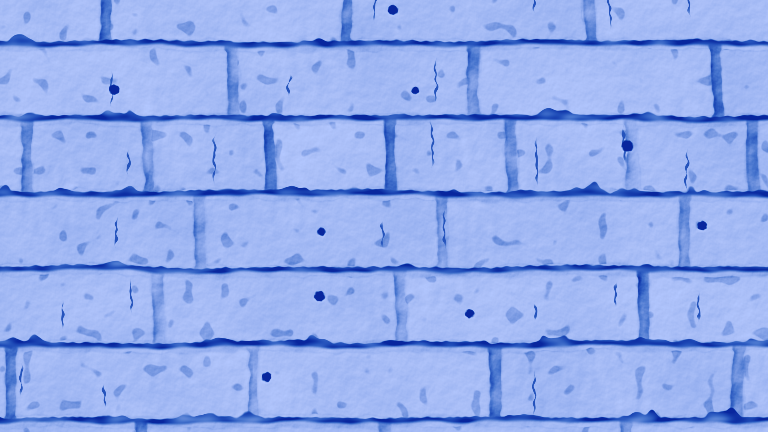
Write a WebGL 2 fragment shader that draws this texture.

```glsl
#version 300 es
precision highp float;
// Painted blue brick wall: long courses and one course of short headers.
// Every layer raises a single "tone" (0 = lit paint, 5 = deep shadow), which
// a colour ramp turns into blue. Light falls from above, so bed joints are dark.

#define COURSE 0.175      // height of one course, in canvas heights
#define FIRST_BED 0.097   // distance of the first bed joint from the top
#define BRICK 0.561       // length of a long brick with its joint
#define HEAD_JOINT 0.026  // width of the upright joints
#define BED_SHADOW 0.006  // half thickness of the shadow under a course
#define WOBBLE 0.007      // unevenness of the courses
#define RELIEF 1.5        // strength of the paint bumps
#define CRACK_CELL 0.19   // one possible crack per cell
#define HOLE_CELL 0.17    // one possible hole per cell
#define HOLE_SHARE 0.13   // share of cells with a hole

uniform vec2 u_resolution;
out vec4 fragColor;

// Start of the first brick in each course, from the top
const float courseShift[7] = float[7](0.243, 0.537, 0.061, 0.463, 0.366, 0.025, 0.327);

// Paint colours from lit to shadowed
const vec3 ramp[6] = vec3[6](
    vec3(0.67, 0.75, 0.97), vec3(0.59, 0.69, 0.94), vec3(0.46, 0.59, 0.88),
    vec3(0.28, 0.46, 0.81), vec3(0.13, 0.31, 0.73), vec3(0.03, 0.15, 0.62));

float hash(vec2 p) {
    vec3 q = fract(vec3(p.xyx) * 0.1031);
    q += dot(q, q.yzx + 33.33);
    return fract((q.x + q.y) * q.z);
}

vec2 gradient(vec2 cell) {
    float angle = 6.2832 * hash(cell + 71.0);
    return vec2(cos(angle), sin(angle));
}

float noise(vec2 p) {
    vec2 i = floor(p), f = fract(p);
    vec2 s = f * f * f * (f * (f * 6.0 - 15.0) + 10.0);
    vec2 x = vec2(1.0, 0.0);
    return 1.4 * mix(
        mix(dot(gradient(i), f), dot(gradient(i + x), f - x), s.x),
        mix(dot(gradient(i + x.yx), f - x.yx), dot(gradient(i + 1.0), f - 1.0), s.x), s.y);
}

float fbm(vec2 p) {
    float sum = 0.0, amp = 0.5;
    for (int i = 0; i < 4; i++) {
        sum += amp * noise(p);
        p = mat2(1.6, 1.2, -1.2, 1.6) * p + 9.0;
        amp *= 0.5;
    }
    return sum;
}

vec3 paint(float tone) {
    float t = clamp(tone, 0.0, 4.999);
    int i = int(t);
    return mix(ramp[i], ramp[i + 1], fract(t)) + 0.05 * clamp(-tone, 0.0, 1.0);
}

// Thin upright cracks, x along the course and drop below its top
float crack(float x, float drop, float row) {
    float cell = floor(x / CRACK_CELL);
    vec2 key = vec2(cell + 13.0, row * 5.0 + 40.0);
    float centre = (cell + 0.25 + 0.5 * hash(key)) * CRACK_CELL;
    float bend = 0.006 * noise(vec2(cell * 7.0, drop * 45.0 + row * 19.0));
    float middle = COURSE * (0.35 + 0.35 * hash(key + 3.0));
    float reach = 0.02 + 0.045 * hash(key + 5.0);
    float taper = 1.0 - smoothstep(0.5 * reach, reach, abs(drop - middle));
    float width = 0.0028 * taper * (0.7 + noise(vec2(drop * 60.0, cell)));
    float line = 1.0 - smoothstep(width - 0.001, width + 0.0015, abs(x - centre + bend));
    return line * taper * step(0.55, hash(key + 8.0));
}

// Round drilled holes: x = dark pit, y = bright lower lip
vec2 hole(float x, float drop, float row) {
    vec2 key = vec2(floor(x / HOLE_CELL) + 90.0, row * 3.0 + 20.0);
    vec2 centre = vec2(0.3 + 0.4 * hash(key), 0.35 + 0.3 * hash(key + 2.0));
    vec2 q = vec2(fract(x / HOLE_CELL), drop / COURSE) - centre;
    q *= vec2(HOLE_CELL, COURSE);
    float d = length(q) - 0.009 - 0.004 * hash(key + 4.0) + 0.002 * noise(q * 130.0 + key);
    float lip = smoothstep(0.007, 0.0, abs(d)) * smoothstep(0.0, 0.01, q.y);
    return vec2(1.0 - smoothstep(-0.002, 0.002, d), lip) * step(hash(key + 6.0), HOLE_SHARE);
}

void main() {
    vec2 p = gl_FragCoord.xy / u_resolution.y;
    vec2 w = p + WOBBLE * vec2(noise(p * 6.0), noise(p * 4.0 + 31.0));

    // Courses and bricks
    float t = (1.0 - w.y - FIRST_BED) / COURSE;
    float row = floor(t), drop = fract(t) * COURSE;
    float len = row == 1.0 ? 0.5 * BRICK : BRICK;
    float u = (w.x - courseShift[int(clamp(row + 1.0, 0.0, 6.0))]) / len;
    float side = (fract(u) - 0.5) * len;
    vec2 extent = vec2(0.5 * (len - HEAD_JOINT), 0.5 * COURSE - 0.011);
    vec2 q = abs(vec2(side, drop - 0.5 * COURSE - 0.005)) - extent + 0.008;
    float d = length(max(q, 0.0)) + min(max(q.x, q.y), 0.0) - 0.008;
    d += 0.006 * noise(p * 13.0) + 0.004 * noise(p * 42.0);

    // Painted face with bumps lit from above
    float bumps = fbm(p * 32.0) - fbm((p + vec2(-0.002, 0.004)) * 32.0);
    float tone = 0.3 + 0.75 * fbm(p * 5.0) + 0.35 * (hash(vec2(floor(u), row) + 50.0) - 0.5);
    tone += 0.35 * noise(p * vec2(45.0, 14.0)) * smoothstep(0.0, 0.4, noise(p * 4.0 + 8.0));
    tone += 0.6 * smoothstep(0.006, 0.0, abs(d));
    tone += 1.6 * smoothstep(0.42, 0.6, noise(p * 24.0 + 5.0));

    // Joints: pale beds, deeper upright gaps with a shaded left flank
    float upright = smoothstep(-0.006, 0.002, abs(side) - extent.x);
    float gap = 1.3 + 2.0 * hash(vec2(round(u) + 30.0, row + 60.0));
    gap += 0.8 * step(0.0, side) * smoothstep(0.012, 0.002, abs(d));
    gap += 1.2 * noise(p * vec2(30.0, 18.0));
    float bed = 0.75 + 0.8 * noise(p * vec2(12.0, 40.0));
    tone = mix(tone, mix(bed, gap, upright), smoothstep(-0.002, 0.002, d));
    tone += RELIEF * bumps;

    // Shadow under each course, widened where the brick edge is chipped
    float below = (t - round(t)) * COURSE;
    float along = round(t) * 7.3;
    float chip = smoothstep(0.15, 0.6, noise(vec2(w.x * 9.0, along)));
    float top = -BED_SHADOW * (0.8 + 2.8 * chip * (0.6 + noise(p * 28.0))) - 0.003 * noise(p * 55.0);
    float foot = BED_SHADOW * (0.8 + 0.8 * noise(vec2(w.x * 15.0, along + 3.0)));
    float shadow = smoothstep(top - 0.002, top + 0.002, below);
    shadow *= 1.0 - smoothstep(foot - 0.003, foot + 0.007, below);
    tone = mix(tone, 4.4 - 0.6 * chip + 1.8 * noise(p * vec2(18.0, 50.0)), shadow);

    // Wear
    tone = mix(tone, 3.9, crack(w.x, drop, row));
    vec2 pit = hole(w.x, drop, row);
    tone = mix(tone - 0.6 * pit.y, 5.0, pit.x);

    fragColor = vec4(paint(tone), 1.0);
}
```
